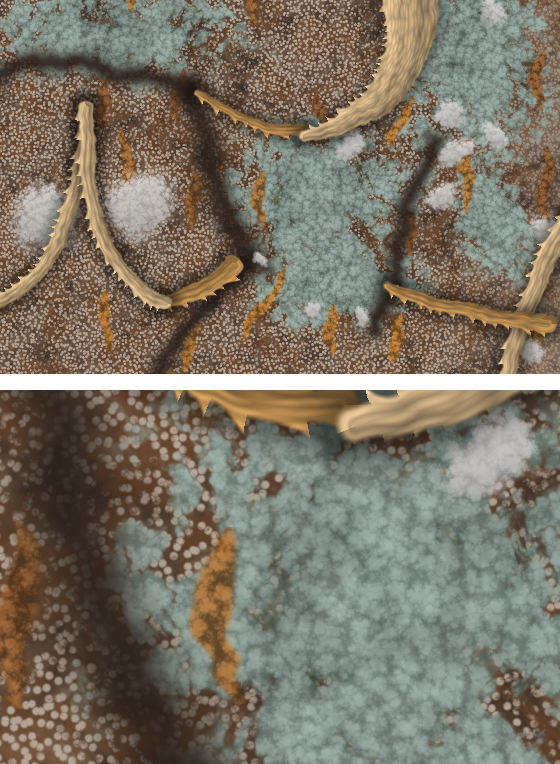
Top: the whole. Bottom: its middle third, enlarged.
Write a Shadertoy shader that draws this texture.

```glsl
// Mouldy fruit rind: speckled brown scales split by dark creases, with
// teal mould, ochre streaks, white fluff and curled fibrous husks.
// Layered cellular noise gives the grain; Bezier strokes give the husks.

const vec3 UMBER = vec3(0.23, 0.175, 0.14);
const vec3 BROWN = vec3(0.47, 0.37, 0.29);
const vec3 DUST = vec3(0.70, 0.64, 0.58);
const vec3 DEEP_TEAL = vec3(0.27, 0.33, 0.30);
const vec3 PALE_TEAL = vec3(0.61, 0.69, 0.66);
const vec3 OCHRE = vec3(0.64, 0.42, 0.16);
const vec3 RUST = vec3(0.45, 0.28, 0.16);
const vec3 STRAW = vec3(0.80, 0.68, 0.51);
const vec3 GOLD = vec3(0.72, 0.54, 0.31);
const vec3 FLUFF = vec3(0.78, 0.77, 0.76);

vec2 hash2(vec2 p) {
  vec3 q = fract(p.xyx * vec3(0.1031, 0.1030, 0.0973));
  q += dot(q, q.yzx + 33.33);
  return fract((q.xx + q.yz) * q.zy);
}

// Distance to the nearest scattered cell point
float cells(vec2 p) {
  vec2 id = floor(p), f = fract(p);
  float nearest = 4.0;
  for (int i = 0; i < 9; i++) {
    vec2 o = vec2(i % 3 - 1, i / 3 - 1);
    vec2 r = o + hash2(id + o + 100.0) - f;
    nearest = min(nearest, dot(r, r));
  }
  return sqrt(nearest);
}

// Layered cells, bright at the middle of each clump
float clumps(vec2 p) {
  float sum = 0.0, gain = 0.5;
  for (int i = 0; i < 4; i++) {
    sum += gain * (1.0 - cells(p));
    p = mat2(1.6, 1.2, -1.2, 1.6) * p + 7.3;
    gain *= 0.58;
  }
  return smoothstep(0.32, 0.78, sum);
}

// Layered sines that bend straight outlines
vec2 wobble(vec2 p) {
  vec2 w = sin(p.yx * 17.0 + vec2(0.4, 2.1));
  w += 0.6 * sin(p.yx * 39.0 + w.yx * 2.0);
  return w + 0.35 * sin(p.yx * 93.0 + w * 3.0);
}

// Nearest place on a Bezier curve: distance, position along, signed side
vec3 nearCurve(vec2 p, vec4 ends, vec2 pull) {
  vec3 best = vec3(9.0);
  vec2 a = ends.xy;
  for (int i = 1; i <= 14; i++) {
    float t = float(i) / 14.0;
    vec2 b = mix(mix(ends.xy, pull, t), mix(pull, ends.zw, t), t);
    vec2 d = b - a, r = p - a;
    float h = clamp(dot(r, d) / dot(d, d), 0.0, 1.0);
    r -= h * d;
    float l = length(r);
    if (l < best.x) best = vec3(l, t + (h - 1.0) / 14.0, sign(d.x * r.y - d.y * r.x) * l);
    a = b;
  }
  return best;
}

float blob(vec2 p, vec2 centre, vec2 radius) {
  vec2 d = (p - centre) / radius;
  return exp(-dot(d, d));
}

void crease(inout vec3 col, vec2 p, vec4 ends, vec2 pull, float width) {
  float d = nearCurve(p, ends, pull).x / width;
  col = mix(col, UMBER * 0.72, 0.88 * exp(-d * d));
}

// Ochre slivers, one per jittered cell
void streaks(inout vec3 col, vec2 p, float grain) {
  vec2 size = vec2(0.19, 0.31), id = floor(p / size);
  for (int i = 0; i < 9; i++) {
    vec2 cell = id + vec2(i % 3 - 1, i / 3 - 1);
    vec2 h = hash2(cell + 41.0), k = hash2(cell + 83.0);
    vec2 d = p - (cell + 0.2 + 0.6 * h) * size;
    d.x -= d.y * (k.x - 0.25) * 0.9;
    float taper = sqrt(max(0.0, 1.0 - abs(d.y) / (0.06 + 0.05 * h.y)));
    float m = smoothstep(0.005, -0.005, abs(d.x) - 0.018 * taper) * step(0.03, taper);
    vec3 tint = mix(RUST, OCHRE, k.y) * (0.65 + 0.65 * grain);
    col = mix(col, tint, 0.85 * m * step(0.42, h.x));
  }
}

void puff(inout vec3 col, vec2 p, vec2 centre, float radius, float grain) {
  float d = length(p - centre) / radius + 0.22 * (0.5 - grain);
  vec3 tint = FLUFF * (0.88 + 0.12 * grain + 0.12 * (p.y - centre.y) / radius);
  col = mix(col, tint, 0.92 * smoothstep(1.15, 0.55, d));
}

// Fibrous strip with a toothed rim and a soft shadow
void husk(inout vec3 col, vec2 p, vec4 ends, vec2 pull, vec2 widths, vec3 tint) {
  vec3 k = nearCurve(p, ends, pull);
  float w = mix(widths.x, widths.y, k.y);
  float run = k.y * (length(pull - ends.xy) + length(ends.zw - pull));
  float tooth = pow(fract(run * 27.0 + 0.3 * sin(run * 40.0)), 3.0);
  float rim = w + tooth * mix(0.004, 0.014, step(k.z, 0.0));
  float fibre = 1.0 - cells(vec2(run * 22.0, k.z * 130.0));
  float ridge = sin(k.z / w * 8.0 + 2.0 * sin(run * 13.0));
  float light = 0.69 + 0.32 * fibre + 0.07 * ridge - 0.18 * k.z / w;
  col *= mix(0.58, 1.0, smoothstep(w * 0.7, w + 0.045, k.x));
  col = mix(col, tint * light, smoothstep(0.003, -0.004, k.x - rim));
}

void mainImage(out vec4 fragColor, in vec2 fragCoord) {
  vec2 p = fragCoord / iResolution.y, bend = wobble(p), q = p + 0.011 * bend;
  float broad = clumps(q * 6.0), medium = clumps(q * 21.0), fine = clumps(p * 58.0);
  // Brown skin under pale dust
  vec3 col = mix(UMBER, BROWN, 0.55 * medium + 0.4 * broad);
  col = mix(col, RUST, 0.5 * smoothstep(0.55, 0.9, clumps(q * 9.0 + 31.0)));
  float dust = mix(smoothstep(0.53, 0.22, cells(p * 105.0)), 0.45, 0.6 * smoothstep(1.1, 1.5, p.x));
  col = mix(col, DUST, dust * smoothstep(0.12, 0.75, 0.5 * (broad + fine)));
  // Teal mould beds
  float bed = blob(q, vec2(0.84, 0.48), vec2(0.24, 0.19)) + blob(q, vec2(1.27, 0.86), vec2(0.2, 0.26));
  bed += blob(q, vec2(0.3, 0.91), vec2(0.34, 0.13)) + blob(q, vec2(1.33, 0.39), vec2(0.1, 0.13));
  bed += blob(q, vec2(0.9, 0.22), vec2(0.2, 0.09));
  float mould = smoothstep(0.42, 0.72, bed + 0.5 * medium + 0.25 * broad - 0.375);
  col = mix(col, mix(DEEP_TEAL, PALE_TEAL, 0.5 * fine + 0.3 * medium + 0.25 * broad), 0.92 * mould);
  streaks(col, q, fine);
  // Creases between the scales
  crease(col, q, vec4(-0.05, 0.8, 0.51, 0.76), vec2(0.25, 0.87), 0.028);
  crease(col, q, vec4(0.51, 0.76, 0.68, 0.32), vec2(0.55, 0.5), 0.042);
  crease(col, q, vec4(0.68, 0.32, 0.42, -0.02), vec2(0.55, 0.2), 0.028);
  crease(col, q, vec4(1.15, 0.62, 1.0, 0.12), vec2(1.08, 0.4), 0.026);
  // Fluff: a large pair, then small scattered tufts
  for (int i = 0; i < 14; i++) {
    vec2 h = hash2(vec2(i, 17)), spot = vec2(0.55, 0.04) + 0.92 * h;
    if (i < 2) spot = vec2(0.13, 0.41) + vec2(0.25, 0.05) * float(i);
    puff(col, q, spot, i < 2 ? 0.098 : 0.018 + 0.025 * fract(h.x * 7.0), fine);
  }
  // Husks
  p += 0.004 * bend;
  husk(col, p, vec4(0.53, 0.75, 0.8, 0.65), vec2(0.66, 0.66), vec2(0.008, 0.015), GOLD);
  husk(col, p, vec4(1.09, 1.04, 0.81, 0.63), vec2(1.15, 0.72), vec2(0.078, 0.014), STRAW);
  husk(col, p, vec4(0.43, 0.19, 0.62, 0.29), vec2(0.53, 0.2), vec2(0.016, 0.026), GOLD);
  for (float side = 0.0; side < 2.0; side++)
    husk(col, p, vec4(0.23, 0.71, 0.46 * side - 0.02, 0.19), vec2(0.22, 0.28), vec2(0.02, 0.018), STRAW);
  husk(col, p, vec4(1.53, 0.42, 1.36, -0.03), vec2(1.4, 0.25), vec2(0.028, 0.02), STRAW);
  husk(col, p, vec4(1.03, 0.24, 1.47, 0.14), vec2(1.22, 0.15), vec2(0.012, 0.023), GOLD);
  fragColor = vec4(col, 1.0);
}
```
